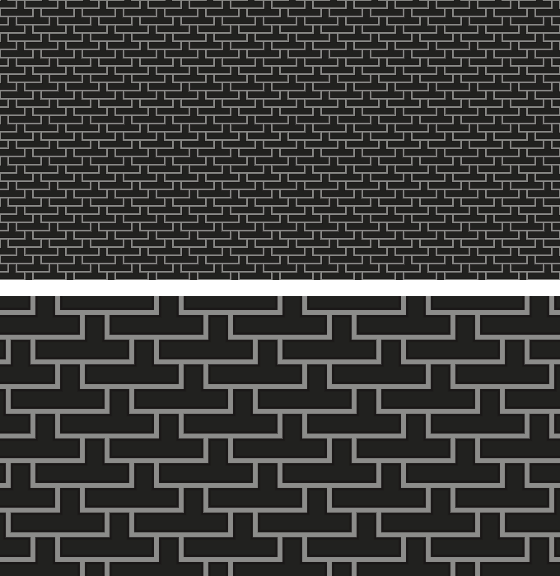
Top: the whole. Bottom: its middle third, enlarged.
Give the GLSL for this pattern, as a WebGL 2 fragment shader.

```glsl
#version 300 es
precision highp float;
uniform vec2 u_resolution;
out vec4 outColor;

// Identity of the five-cell tile that owns a grid cell:
// a bar of four cells, plus one bump standing on its third cell.
vec2 tileId(vec2 cell) {
  float along = cell.x - 2.0 * cell.y - 2.0;
  float index = floor((along + 0.5) / 5.0);
  bool isBump = along - 5.0 * index < 0.5;
  return isBump ? vec2(index - 1.0, cell.y + 1.0) : vec2(index, cell.y);
}

// Square-cornered distance to the nearest cell of another tile.
float borderDistance(vec2 p) {
  vec2 cell = floor(p);
  vec2 local = p - cell - 0.5;
  vec2 own = tileId(cell);
  float nearest = 1.0;
  for (int j = -1; j <= 1; j++) {
    for (int i = -1; i <= 1; i++) {
      vec2 offset = vec2(i, j);
      vec2 gap = abs(local - offset) - 0.5;
      if (distance(tileId(cell + offset), own) > 0.5) {
        nearest = min(nearest, max(gap.x, gap.y));
      }
    }
  }
  return nearest;
}

void main() {
  // 34 rows of square cells, counted from the top
  float pixel = 34.0 / u_resolution.y;
  vec2 p = gl_FragCoord.xy * pixel;
  p.y = 34.0 - p.y;
  float d = borderDistance(p);

  vec3 charcoal = vec3(0.13, 0.13, 0.12);
  vec3 rim = vec3(0.10, 0.09, 0.09);
  vec3 grout = vec3(0.55, 0.55, 0.54);

  // Dark face, slightly deeper rim, grey joint
  vec3 color = mix(rim, charcoal, smoothstep(0.14, 0.24, d));
  float joint = 1.0 - smoothstep(-0.5, 0.5, (d - 0.1) / pixel);
  outColor = vec4(mix(color, grout, joint), 1.0);
}
```
